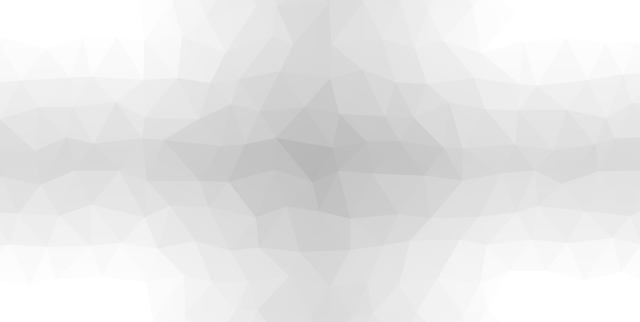
Write a WebGL 1 fragment shader that draws this background.

```glsl
precision highp float;
// Pale grey low-poly mesh, darkened by two soft bands that cross at the centre.

uniform vec2 u_resolution;

#define ASPECT 1.984                    // design width over height
#define CELL vec2(0.116, 0.104)         // mesh spacing, in canvas heights
#define MESH_ORIGIN vec2(0.944, 0.448)  // position of vertex (0, 0)
#define JITTER vec2(0.60, 0.52)         // vertex scatter, in cells
#define BAND_CENTER vec2(1.0, 0.5)
#define BAND_REACH vec2(0.56, 0.36)     // half widths: vertical, horizontal band
#define BAND_DARK vec2(0.150, 0.152)    // peak darkness of each band
#define OVERLAP 1.0                     // softens the sum where bands cross
#define FACET_VARIATION 0.13            // random shade of each triangle
#define FACET_GRADIENT 0.18             // share of smooth shading in a triangle

// Sine-free hashes
float hash1(vec2 p) {
  vec3 q = fract(p.xyx * 0.1031);
  q += dot(q, q.yzx + 33.33);
  return fract((q.x + q.y) * q.z);
}

vec2 hash2(vec2 p) {
  return vec2(hash1(p + 17.3), hash1(p + 71.9));
}

// Scattered mesh vertex; odd rows shift by half a cell
vec2 meshVertex(vec2 id) {
  vec2 offset = (hash2(id) - 0.5) * JITTER;
  offset.x += 0.5 * mod(id.y, 2.0);
  return MESH_ORIGIN + (id + offset) * CELL;
}

// Grey level of the crossed bands
float bandDarkness(vec2 p) {
  vec2 band = BAND_DARK * max(1.0 - abs(p - BAND_CENTER) / BAND_REACH, 0.0);
  return band.x + band.y - OVERLAP * band.x * band.y;
}

// Signed distance to the line a-b, positive on its left
float edgeSide(vec2 p, vec2 a, vec2 b) {
  vec2 e = normalize(b - a);
  return e.x * (p.y - a.y) - e.y * (p.x - a.x);
}

// Returns (darkness * coverage, coverage) of a counter-clockwise triangle
vec2 facet(vec2 p, vec2 a, vec2 b, vec2 c, float seed, vec2 id, float pixel) {
  float inside = min(edgeSide(p, a, b), min(edgeSide(p, b, c), edgeSide(p, c, a)));
  float coverage = clamp(inside / pixel + 0.5, 0.0, 1.0);
  vec2 samplePoint = mix((a + b + c) / 3.0, p, FACET_GRADIENT);
  float variation = 1.0 + FACET_VARIATION * (hash1(id + seed) - 0.5);
  return vec2(bandDarkness(samplePoint) * variation, 1.0) * coverage;
}

void main() {
  vec2 p = gl_FragCoord.xy / u_resolution * vec2(ASPECT, 1.0);
  float pixel = 1.0 / u_resolution.y;
  vec2 home = floor((p - MESH_ORIGIN) / CELL);
  vec2 total = vec2(0.0);

  // Gather the triangles of the neighbouring cells
  for (int j = -1; j <= 1; j++) {
    for (int i = -1; i <= 1; i++) {
      vec2 id = home + vec2(float(i), float(j));
      vec2 a = meshVertex(id);
      vec2 b = meshVertex(id + vec2(1.0, 0.0));
      vec2 c = meshVertex(id + vec2(0.0, 1.0));
      vec2 d = meshVertex(id + vec2(1.0, 1.0));

      // The shorter diagonal alternates with the row shift
      bool odd = mod(id.y, 2.0) > 0.5;
      total += facet(p, a, b, odd ? d : c, 5.7, id, pixel);
      total += facet(p, odd ? a : b, d, c, 43.1, id, pixel);
    }
  }

  float grey = 1.0 - total.x / max(total.y, 0.001);
  gl_FragColor = vec4(vec3(grey), 1.0);
}
```
